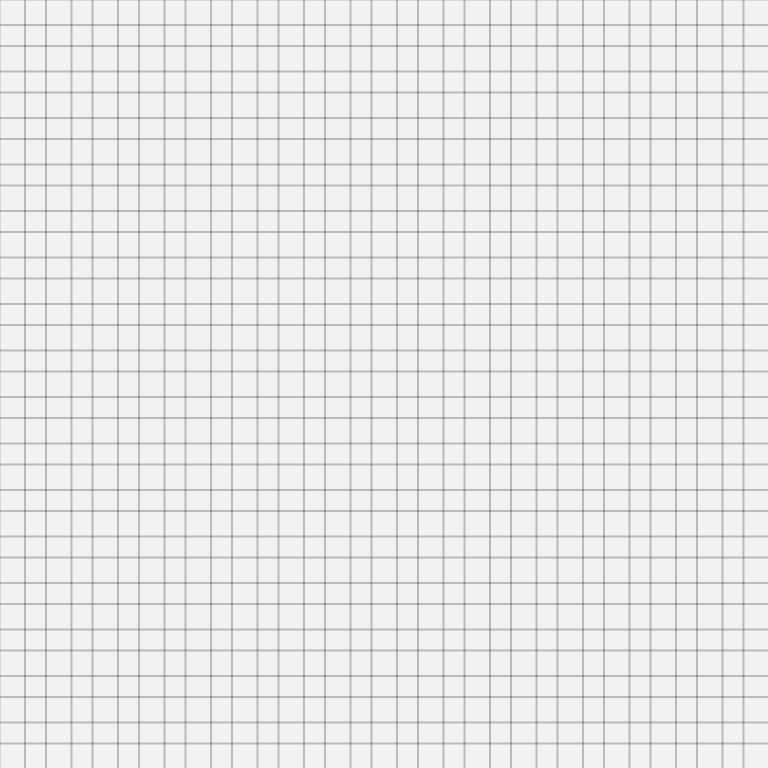
This pattern is drawn by a Shadertoy shader. Its source:

```glsl
// Pale graph paper ruled with pairs of thin grey lines, in alternating narrow and wide gaps.

#define UNITS 512.0                  // canvas height in layout units
#define PERIOD 31.0                  // one narrow gap plus one wide gap
#define FIRST_LINE 16.66             // centre of the first line of a pair
#define SECOND_LINE 30.66            // centre of the second line of a pair
#define LINE_WIDTH 1.32
#define PAPER vec3(0.95, 0.95, 0.942)
#define INK vec3(0.73, 0.73, 0.72)

// Share of a pixel covered by lines repeating around a centre, per axis
vec2 lineCoverage(vec2 p, float centre, float pixel) {
    vec2 d = abs(fract((p - centre) / PERIOD + 0.5) - 0.5) * PERIOD;
    vec2 nearEdge = max(d - 0.5 * pixel, -0.5 * LINE_WIDTH);
    vec2 farEdge = min(d + 0.5 * pixel, vec2(0.5 * LINE_WIDTH));
    return clamp((farEdge - nearEdge) / pixel, 0.0, 1.0);
}

void mainImage(out vec4 fragColor, in vec2 fragCoord) {
    // Layout runs from the upper left corner
    float pixel = UNITS / iResolution.y;
    vec2 p = vec2(fragCoord.x, iResolution.y - fragCoord.y) * pixel;

    // Both lines of each pair, on both axes
    vec2 ruled = max(lineCoverage(p, FIRST_LINE, pixel),
                     lineCoverage(p, SECOND_LINE, pixel));

    // Translucent ink darkens where lines cross
    vec3 tint = INK / PAPER;
    vec3 color = PAPER * mix(vec3(1.0), tint, ruled.x) * mix(vec3(1.0), tint, ruled.y);

    fragColor = vec4(color, 1.0);
}
```
